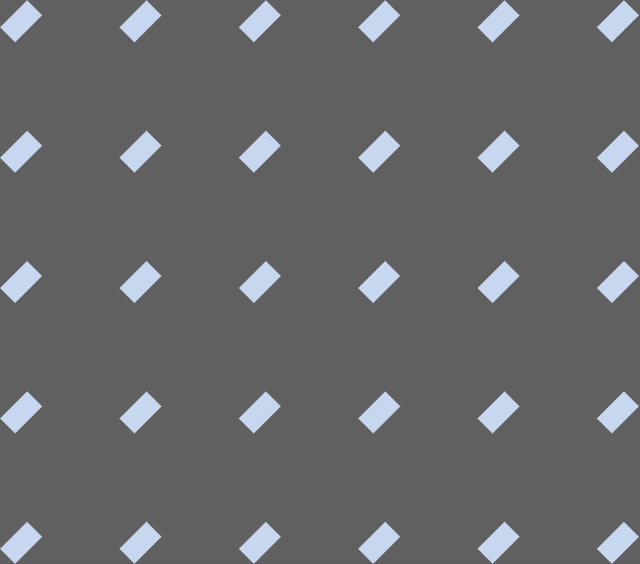
Reproduce this pattern procedurally as a WebGL 2 fragment shader.

```glsl
#version 300 es
precision highp float;

uniform vec2 u_resolution;
out vec4 fragColor;

// Lengths are fractions of the canvas width
#define PITCH vec2(0.1865, 0.2037)
#define FIRST_CENTER vec2(0.0330, 0.0333)
#define HALF_SIZE vec2(0.0299, 0.0166)
#define EDGE_HEIGHT 0.0020
#define GROUND_COLOR vec3(0.378, 0.378, 0.378)
#define DASH_COLOR vec3(0.784, 0.843, 0.941)
#define EDGE_COLOR vec3(0.385, 0.350, 0.390)

float boxDistance(vec2 p, vec2 halfSize) {
    vec2 d = abs(p) - halfSize;
    return length(max(d, 0.0)) + min(max(d.x, d.y), 0.0);
}

// Rotate so that the x axis follows the rising diagonal
vec2 toDiagonal(vec2 p) {
    return vec2(p.x + p.y, p.y - p.x) * inversesqrt(2.0);
}

float coverage(float distance, float pixel) {
    return clamp(0.5 - distance / pixel, 0.0, 1.0);
}

void main() {
    float pixel = 1.0 / u_resolution.x;
    vec2 p = gl_FragCoord.xy * pixel;

    // Grid cells measured from the upper left corner
    vec2 fromTop = vec2(p.x, u_resolution.y * pixel - p.y);
    vec2 cell = (fract((fromTop - FIRST_CENTER) / PITCH + 0.5) - 0.5) * PITCH;
    cell.y = -cell.y;

    // Thin tinted line along the lower border
    vec3 color = mix(GROUND_COLOR, EDGE_COLOR, coverage(p.y - EDGE_HEIGHT, pixel));

    // Slanted dash in each cell
    float dash = boxDistance(toDiagonal(cell), HALF_SIZE);
    color = mix(color, DASH_COLOR, coverage(dash, pixel));

    fragColor = vec4(color, 1.0);
}
```
